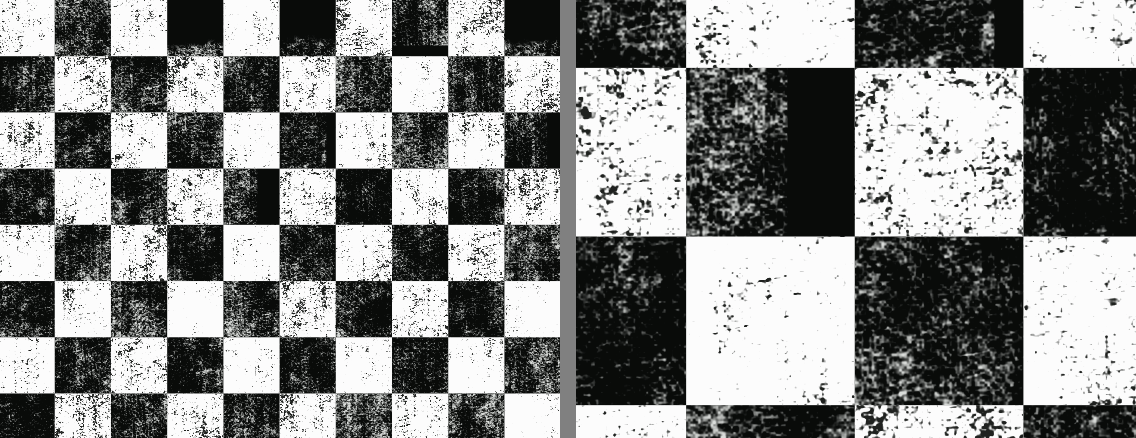
Left: the whole. Right: its middle third, enlarged.
This pattern is drawn by a WebGL 2 fragment shader. Its source:

```glsl
#version 300 es
precision highp float;
// Black and white checkerboard of worn, speckled, scratched ink squares.

uniform vec2 u_resolution;
out vec4 outColor;

const float CELLS_DOWN = 600.0 / 77.0;
const float LEFT_CROP = 0.026;
const vec3 INK = vec3(0.035, 0.043, 0.037);
const vec3 WORN_INK = vec3(0.86, 0.87, 0.86);
const vec3 PAPER = vec3(0.99);
const vec3 STAIN = vec3(0.12, 0.13, 0.12);

float hash(vec2 p) {
  return fract(sin(dot(p, vec2(127.1, 311.7))) * 43758.5453);
}

float noise(vec2 p) {
  vec2 i = floor(p), f = fract(p);
  f = f * f * (3.0 - 2.0 * f);
  return mix(mix(hash(i), hash(i + vec2(1, 0)), f.x),
             mix(hash(i + vec2(0, 1)), hash(i + vec2(1, 1)), f.x), f.y);
}

float fbm(vec2 p) {
  float sum = 0.0, weight = 0.53;
  for (int i = 0; i < 4; i++) {
    sum += weight * noise(p);
    p = p * 2.1 + 7.3;
    weight *= 0.5;
  }
  return sum;
}

// Thin, broken lines that rise gently to the right.
float scratches(vec2 p) {
  float along = dot(p, vec2(0.98, -0.2));
  float across = dot(p, vec2(0.2, 0.98));
  float ridge = abs(noise(vec2(along * 1.2, across * 8.0)) - 0.5);
  float broken = smoothstep(0.45, 0.75, noise(vec2(along * 7.0, across * 5.0)));
  return smoothstep(0.1, 0.0, ridge) * broken;
}

// Wear level around 0.5: fine grain over clouds, smears and a slope per cell.
float wearLevel(vec2 cell, vec2 f) {
  vec2 p = f + 17.0 * vec2(hash(cell + 3.1), hash(cell + 8.7));
  float grain = 0.55 * noise(p * 38.0) + 0.45 * noise(p * 67.0 + 5.0);
  float cloud = fbm(p * 4.0) - 0.5;
  float smear = noise(p * vec2(13.0, 1.3)) - 0.5;
  float angle = 6.2832 * hash(cell + 21.3);
  float slope = dot(f - 0.5, vec2(cos(angle), sin(angle)));
  float amount = hash(cell + 40.9) - 0.5;
  return grain + 0.65 * cloud + 0.25 * smear + 0.16 * slope
       + 0.22 * amount + 0.2 * scratches(p);
}

// Unworn ink in a few cells: a bottom band, a right band or a ragged upper part.
float solidInk(vec2 cell, vec2 f, float px) {
  float kind = hash(cell + 55.5);
  float size = mix(0.1, 0.3, hash(cell + 61.2));
  float ragged = 0.3 * (fbm(f * 5.0 + cell) - 0.5);
  float bottom = smoothstep(-px, px, f.y - 1.0 + size);
  float right = smoothstep(-px, px, f.x - 1.0 + size * 1.4);
  float upper = smoothstep(0.06, -0.06, f.y - 1.0 + size + ragged);
  if (kind > 0.92) return bottom;
  if (kind > 0.86) return right;
  return kind > 0.78 ? upper : 0.0;
}

// Square wave from -1 to 1 with edges one pixel wide.
vec2 squareWave(vec2 g, float px) {
  vec2 d = 0.5 - abs(mod(g + 0.5, 2.0) - 1.0);
  return clamp(2.0 * d / px, -1.0, 1.0);
}

void main() {
  // Cells are counted from the top left corner.
  float px = CELLS_DOWN / u_resolution.y;
  vec2 g = vec2(gl_FragCoord.x, u_resolution.y - gl_FragCoord.y) * px;
  g.x += LEFT_CROP;
  vec2 cell = floor(g), f = fract(g);

  // Rubbed ink squares and stained paper squares.
  float level = wearLevel(cell, f);
  float rubbed = smoothstep(0.42, 1.1, level) * (1.0 - solidInk(cell, f, px));
  float stained = smoothstep(0.67, 0.93, level);
  vec3 dark = mix(INK, WORN_INK, rubbed);
  vec3 light = mix(PAPER, STAIN, stained);

  vec2 wave = squareWave(g, px);
  outColor = vec4(mix(dark, light, 0.5 + 0.5 * wave.x * wave.y), 1.0);
}
```
